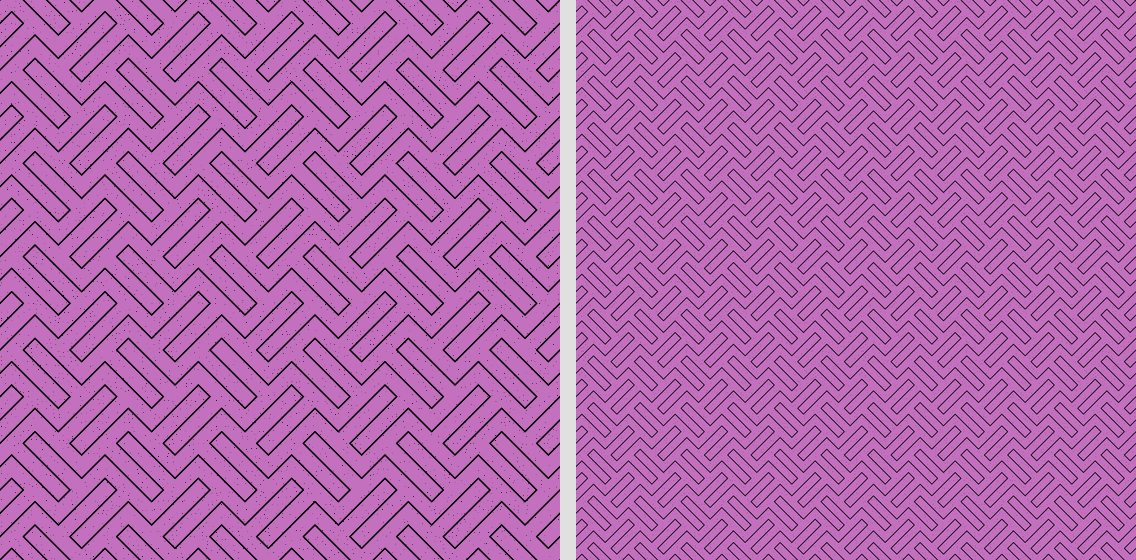
Left: one tile. Right: repeated 2 by 2.
Give the GLSL for this pattern, as a three.js fragment shader.

```glsl
// Interlocking diagonal meanders: thin black folded lines on orchid, six repeats each way.
// One meander is walked as 45-degree segments on a wrapping 8-unit cell, then reused
// flipped and shifted for the other slant; sparse cellular specks add printed grain.

varying vec2 vUv;

const float REPEATS = 6.0;
const float CELL = 8.0;

vec3 hash3(vec2 cell) {
  vec3 h = fract(cell.xyx * vec3(0.1031, 0.1030, 0.0973));
  h += dot(h, h.yxz + 33.33);
  return fract((h.xxy + h.yzz) * h.zyx);
}

// Distance to the segment from start to start + span, wrapped around the cell.
float wrappedSegment(vec2 p, vec2 start, vec2 span) {
  vec2 halfSpan = 0.5 * span;
  vec2 q = mod(p - start - halfSpan + 0.5 * CELL, CELL) - 0.5 * CELL;
  float t = clamp(dot(q, halfSpan) / dot(halfSpan, halfSpan), -1.0, 1.0);
  return length(q - halfSpan * t);
}

// Three long strokes down, back and down, each followed by a short rise.
float meander(vec2 p) {
  vec2 corner = vec2(1.0);
  float d = CELL;
  for (int i = 0; i < 3; i++) {
    vec2 stroke = vec2(4.0, -4.0) * (i == 1 ? -1.0 : 1.0);
    vec2 rise = vec2(i == 2 ? 2.0 : 1.0);
    d = min(d, wrappedSegment(p, corner, stroke));
    corner += stroke;
    d = min(d, wrappedSegment(p, corner, rise));
    corner += rise;
  }
  return d;
}

// Coverage of a shape with the given radius, softened over one pixel.
float coverage(float d, float radius, float pixel) {
  return 1.0 - smoothstep(radius - 0.5 * pixel, radius + 0.5 * pixel, d);
}

void main() {
  float pixel = max(fwidth(vUv.x), fwidth(vUv.y));
  vec3 ink = vec3(0.02, 0.01, 0.02);
  vec3 color = vec3(0.765, 0.44, 0.75);

  // Grain: at most one tiny dot per grid cell, a few of them reddish
  vec2 grid = vUv * 128.0;
  vec3 seed = hash3(floor(grid));
  vec3 tint = hash3(floor(grid) + 171.0);
  float speck = length(fract(grid) - mix(vec2(0.2), vec2(0.8), seed.xy)) / 128.0;
  vec3 speckColor = mix(ink, vec3(0.6, 0.08, 0.3), step(0.85, tint.x));
  color = mix(color, speckColor, coverage(speck, 0.0005, pixel) * step(seed.z, 0.35));

  // Both slants of the meander
  vec2 p = vUv * REPEATS * CELL;
  float line = min(meander(p), meander(vec2(p.x - 4.0, 4.0 - p.y)));
  color = mix(color, ink, coverage(line / (REPEATS * CELL), 0.0014, pixel));

  gl_FragColor = vec4(color, 1.0);
}
```
